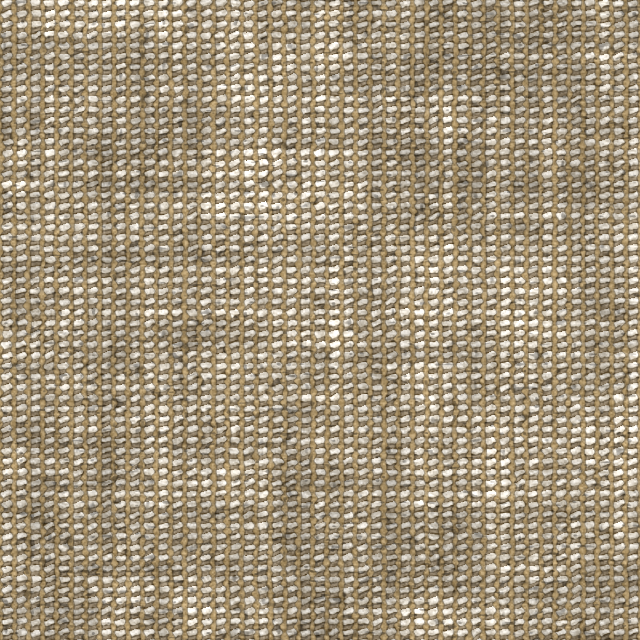
Write a Shadertoy shader that draws this texture.

```glsl
// Coarse woven cloth: pale and taupe weft lozenges between knotted tan warp threads.

float hash(vec2 p) {
    return fract(sin(dot(p, vec2(127.1, 311.7))) * 43758.5453);
}

float noise(vec2 p) {
    vec2 i = floor(p), f = fract(p);
    f = f * f * (3.0 - 2.0 * f);
    return mix(mix(hash(i), hash(i + vec2(1, 0)), f.x),
               mix(hash(i + vec2(0, 1)), hash(i + vec2(1, 1)), f.x), f.y);
}

// Rounded height of a thread; d is the distance from its core, 1 at the rim.
float roundness(float d) {
    return sqrt(max(0.0, 1.0 - d * d));
}

float coverage(float d, float blur) {
    return 1.0 - smoothstep(1.0 - blur, 1.0 + blur, d);
}

void mainImage(out vec4 fragColor, in vec2 fragCoord) {
    vec2 uv = fragCoord / iResolution.xy;
    vec2 grid = uv * vec2(45.0, 60.0);
    float pixel = 60.0 / iResolution.y;
    float blur = clamp(2.2 * pixel, 0.25, 0.6);

    // Uneven hand of the yarn
    grid.x += 0.16 * (noise(grid * vec2(0.5, 0.9)) - 0.5);
    grid.y += 0.24 * (noise(grid * vec2(1.3, 0.6) + 40.0) - 0.5);
    float fibre = noise(grid * vec2(3.0, 5.0) + 5.0);
    float ragged = noise(grid * vec2(4.0, 3.5) + 17.0) - 0.5;
    float grain = noise(uv * 400.0);

    // Broad unevenness: patches, streaks along rows and along columns
    float broad = 0.4 * (noise(uv * 7.0 + 3.0) - 0.5)
                + 0.6 * (noise(uv * vec2(6.0, 45.0)) - 0.5)
                + 0.6 * (noise(uv * vec2(36.0, 4.0) + 60.0) - 0.5);

    // Weft cells sag and rise gently, each with its own small tilt
    vec2 weft = grid;
    float across = fract(grid.x) - 0.5;
    weft.y -= 0.10 * across + 0.05 * sin(6.2832 * across);
    vec2 cell = floor(weft);
    vec2 p = fract(weft) - 0.5;
    float vary = hash(cell);
    p.y -= 0.22 * (hash(cell + 53.0) - 0.4) * p.x;

    vec3 color = vec3(0.36, 0.29, 0.18);

    // Taupe weft, lower half of each row
    vec2 t = abs(vec2(p.x / 0.62, (p.y + 0.25) / (0.23 + 0.06 * vary)));
    float taupe = pow(pow(t.x, 4.0) + pow(t.y, 2.0), 0.5) + 0.5 * ragged;
    vec3 taupeColor = mix(vec3(0.40, 0.34, 0.25), vec3(0.61, 0.55, 0.46),
                          roundness(taupe) * (0.45 + 0.75 * fibre));
    color = mix(color, taupeColor, coverage(taupe, blur));

    // Shadow cast by the pale weft
    float shadow = coverage(length(vec2(p.x / 0.6, (p.y + 0.06) / 0.12)), 0.5);
    color *= 1.0 - 0.22 * shadow;

    // Pale weft, upper half of each row
    float paleHeight = 0.28 + 0.07 * hash(cell + 19.0) + 0.10 * broad;
    float paleWidth = 0.50 + 0.10 * hash(cell + 31.0);
    vec2 q = abs(vec2(p.x / paleWidth, (p.y - 0.22) / paleHeight));
    float pale = pow(pow(q.x, 3.0) + pow(q.y, 2.0), 0.45) + 0.55 * ragged;
    float lit = roundness(pale) * (0.55 + 0.65 * fibre) + 0.4 * (p.y - 0.22);
    vec3 paleColor = mix(vec3(0.58, 0.53, 0.44), vec3(0.92, 0.90, 0.865), clamp(lit, 0.0, 1.0));
    paleColor += 0.16 * broad - 0.07 * vary;
    color = mix(color, paleColor, coverage(pale, blur));

    // Tan warp swells into a knot beside the taupe weft, thins across the pale one
    vec2 knot = floor(grid + vec2(0.5, 0.0));
    float swell = 0.5 + 0.5 * cos(6.2832 * (fract(grid.y) - 0.25));
    float column = noise(vec2(knot.x * 5.3, uv.y * 6.0));
    float halfWidth = 0.10 + 0.03 * column + 0.12 * swell * (0.6 + 0.6 * hash(knot));
    float lean = 0.06 * sin(6.2832 * grid.y) * (hash(knot.xx) - 0.3);
    float warp = abs(grid.x - knot.x + lean) / halfWidth + 0.45 * ragged;
    float edge = clamp(1.5 * pixel / 1.33 / halfWidth, 0.25, 0.7);

    vec3 warpColor = mix(vec3(0.45, 0.365, 0.22), vec3(0.73, 0.63, 0.455),
                         roundness(warp) * (0.40 + 0.30 * swell + 0.5 * fibre));
    float exposed = mix(0.55 + 0.35 * column, 0.95, swell);
    color *= 1.0 - 0.22 * (1.0 - smoothstep(1.0, 1.7, warp));
    color = mix(color, warpColor, coverage(warp, edge) * exposed);

    // Fuzz, broad tone and dark pits between threads
    color += 0.15 * (grain - 0.5);
    color *= 1.0 + 0.16 * broad;
    color *= 1.0 - 0.30 * smoothstep(0.70, 0.94, noise(grid * vec2(2.6, 3.1) + 90.0));
    fragColor = vec4(clamp(color * 1.04, 0.0, 1.0), 1.0);
}
```
